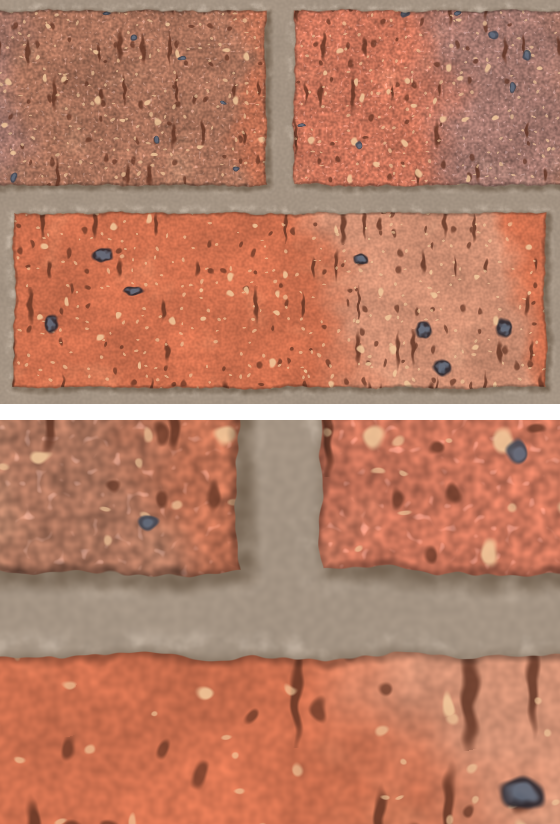
Top, the full canvas; bottom, a detail of the centre.
A WebGL 2 fragment shader for this texture:

```glsl
#version 300 es
precision highp float;
// Two courses of weathered clay brick in running bond with grey-tan mortar.
// Ragged box distances shape the bricks; gradient noise tints and grains them,
// and hashed cells scatter cracks, pale chips and iron spots over their faces.
uniform vec2 u_resolution;
out vec4 fragColor;

const float COURSE = 0.3613;                 // course height, canvas width = 1
const vec2 HALF_BRICK = vec2(0.4745, 0.1555);

const vec3 MORTAR = vec3(0.64, 0.575, 0.51);
const vec3 MORTAR_SHADE = vec3(0.40, 0.33, 0.26);
const vec3 ORANGE = vec3(0.81, 0.44, 0.31);
const vec3 PINK = vec3(0.81, 0.56, 0.45);
const vec3 RED = vec3(0.78, 0.45, 0.35);
const vec3 BROWN = vec3(0.65, 0.44, 0.35);
const vec3 PURPLE = vec3(0.63, 0.46, 0.42);
const vec3 CREVICE = vec3(0.36, 0.19, 0.13);
const vec3 CHIP = vec3(0.95, 0.79, 0.61);
const vec3 IRON = vec3(0.36, 0.41, 0.48);
const vec3 IRON_RIM = vec3(0.16, 0.15, 0.18);

vec3 hash3(vec2 p) {
  vec3 v = fract(p.xyx * vec3(0.1031, 0.1030, 0.0973));
  v += dot(v, v.yxz + 33.33);
  return fract((v.xxy + v.yzz) * v.zyx);
}

float gradientAt(vec2 cell, vec2 offset) {
  float angle = 6.2832 * hash3(cell).x;
  return dot(vec2(cos(angle), sin(angle)), offset);
}

// Gradient noise, roughly -0.7 to 0.7
float noise(vec2 p) {
  vec2 i = floor(p), f = p - i;
  vec2 w = f * f * f * (f * (f * 6.0 - 15.0) + 10.0);
  vec2 e = vec2(1.0, 0.0);
  return mix(mix(gradientAt(i, f), gradientAt(i + e, f - e), w.x),
             mix(gradientAt(i + e.yx, f - e.yx), gradientAt(i + 1.0, f - 1.0), w.x), w.y);
}

float fbm(vec2 p) {
  float sum = 0.0, gain = 0.6;
  for (int i = 0; i < 4; i++) {
    sum += gain * noise(p);
    p = p * 2.03 + 17.3;
    gain *= 0.5;
  }
  return sum;
}

float boxDistance(vec2 p, vec2 halfSize) {
  vec2 d = abs(p) - halfSize;
  return length(max(d, 0.0)) + min(max(d.x, d.y), 0.0);
}

// Normalised distance to a randomly sized blob in some of the cells
float scatter(vec2 p, vec2 cell, vec2 radius, float density, float seed) {
  vec2 id = floor(p / cell);
  vec3 h = hash3(id + seed);
  vec3 k = hash3(id + seed + 57.0);
  vec2 centre = 0.5 * cell + (h.xy - 0.5) * (cell - 2.0 * radius);
  vec2 r = radius * mix(vec2(0.55, 0.35), vec2(1.0), k.xy);
  float d = length((p - id * cell - centre) / r);
  return h.z < density ? d : 9.0;
}

float blob(float d, float soft) { return 1.0 - smoothstep(1.0 - soft, 1.0 + soft, d); }

// Clean clay: orange, fading to a pink band and an orange end
vec3 clearClay(vec2 q, float drift) {
  float pink = smoothstep(0.03, 0.15, q.x + 0.25 * q.y + drift);
  pink *= 1.0 - smoothstep(0.41, 0.45, q.x + 0.2 * q.y + 0.5 * drift);
  return mix(ORANGE, PINK, pink);
}

// Burnt clay: red, then purple, then brown with a warm end
vec3 burntClay(vec2 q, float drift) {
  vec3 c = mix(RED, PURPLE, smoothstep(-0.29, -0.14, q.x + drift));
  c = mix(c, BROWN, smoothstep(-0.05, 0.08, q.x + drift));
  return mix(c, ORANGE, 0.6 * smoothstep(0.40, 0.47, q.x + drift));
}

vec3 brickFace(vec2 q, float burnt) {
  vec2 s = q + vec2(3.0, 5.0) * (1.0 + burnt);
  float drift = 0.12 * fbm(s * 7.0);
  vec3 c = mix(clearClay(q, drift), burntClay(q, drift), burnt);
  // Broad stains, then fine grit
  c *= 1.0 + 0.22 * fbm(s * vec2(9.0, 14.0));
  c += vec3(0.05, 0.06, 0.05) * smoothstep(0.1, 0.5, fbm(s * 11.0 + 40.0));
  float grit = 0.6 * noise(s * 190.0) + 0.5 * noise(s * 85.0);
  c *= 1.0 + mix(0.20, 0.42, burnt) * grit;
  c += burnt * vec3(0.13, 0.13, 0.14) * smoothstep(0.25, 0.55, noise(s * 150.0 + 9.0));
  // Ragged upright cracks and pits
  vec2 torn = s + 0.005 * vec2(noise(s * 60.0), noise(s * 60.0 + 31.0));
  float crack = blob(scatter(torn, vec2(0.052, 0.075), vec2(0.0045, 0.030), 0.42, 3.0), 0.45);
  float pit = blob(scatter(torn, vec2(0.031, 0.035), vec2(0.005, 0.008), 0.28, 11.0), 0.4);
  c = mix(c, CREVICE, 0.8 * max(crack, 0.85 * pit));
  // Pale chips, large and small
  float chip = blob(scatter(torn, vec2(0.048, 0.043), vec2(0.0065, 0.008), 0.30, 23.0), 0.35);
  float fleck = blob(scatter(torn, vec2(0.021), vec2(0.0036), 0.38, 37.0), 0.4);
  c = mix(c, CHIP, 0.85 * max(chip, 0.75 * fleck));
  // Blue-grey iron spots with dark rims
  float size = mix(0.018, 0.009, burnt);
  float spot = scatter(torn, vec2(mix(0.14, 0.075, burnt)), vec2(size), 0.33, 41.0);
  vec3 iron = mix(IRON, IRON_RIM, smoothstep(0.35, 0.85, spot + 0.5 * noise(s * 110.0)));
  return mix(c, mix(iron, IRON, 0.5 * burnt), 0.9 * blob(spot, 0.2));
}

vec3 mortarBed(vec2 p, float edge, float shade) {
  vec3 c = MORTAR * (1.0 + 0.06 * fbm(p * 12.0) + 0.05 * noise(p * 170.0));
  float crumbs = (1.0 - smoothstep(0.004, 0.020, edge)) * smoothstep(-0.1, 0.4, fbm(p * 38.0));
  c += 0.12 * crumbs;
  return mix(c, MORTAR_SHADE, shade * (0.65 + 0.3 * noise(p * 90.0)));
}

void main() {
  vec2 p = gl_FragCoord.xy / u_resolution.x;
  float pixel = 1.0 / u_resolution.x;
  // Running bond: every other course slides half a brick
  float course = floor(p.y / COURSE);
  float burnt = mod(course, 2.0);
  vec2 q = vec2(fract(p.x + 0.5 * burnt) - 0.5, p.y - (course + 0.5) * COURSE - 0.0045);
  // Uneven outline and the shadow it casts right and down
  vec2 ragged = q + 0.006 * vec2(noise(p * 13.0), noise(p * 17.0 + 8.0)) + 0.003 * noise(p * 75.0);
  float edge = boxDistance(ragged, HALF_BRICK);
  float shade = 1.0 - smoothstep(-0.002, 0.011, boxDistance(ragged - vec2(0.005, -0.004), HALF_BRICK));
  vec3 face = brickFace(q, burnt);
  face *= mix(0.72, 1.0, smoothstep(0.0, 0.006, -edge + 0.003 * noise(p * 50.0)));
  vec3 color = mix(face, mortarBed(p, edge, shade), smoothstep(-pixel, pixel, edge));
  fragColor = vec4(clamp(color, 0.0, 1.0), 1.0);
}
```
